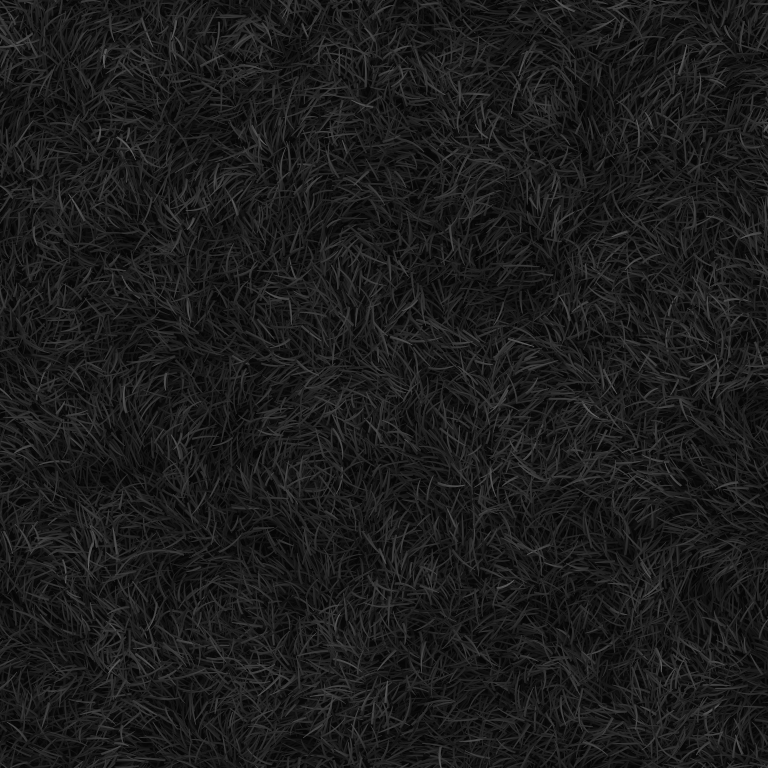
A WebGL 2 fragment shader for this texture:

```glsl
#version 300 es
precision highp float;
// Dense dark grass: layered, tapered blades in tufts of loosely shared direction.

uniform vec2 u_resolution;
out vec4 outColor;

const int LAYERS = 20;
const float CELLS = 44.0;       // blade cells across the canvas
const float TUFTS = 17.0;       // tufts across the canvas
const float TAU = 6.2831853;

float hash(vec2 p) {
    return fract(sin(dot(p, vec2(127.1, 311.7))) * 43758.5453);
}

vec2 hash2(vec2 p) {
    return vec2(hash(p), hash(p + vec2(37.2, 17.9)));
}

float valueNoise(vec2 p) {
    vec2 cell = floor(p);
    vec2 f = fract(p);
    f = f * f * (3.0 - 2.0 * f);
    float low = mix(hash(cell), hash(cell + vec2(1.0, 0.0)), f.x);
    float high = mix(hash(cell + vec2(0.0, 1.0)), hash(cell + vec2(1.0)), f.x);
    return mix(low, high, f.y);
}

// Direction of the blades growing at a root; ragged tuft borders.
float bladeAngle(vec2 root, vec2 jitter) {
    vec2 tuft = floor(root * TUFTS + (jitter - 0.5) * 0.9);
    return TAU * hash(tuft + 5.3) + (jitter.x + jitter.y - 1.0) * 1.5;
}

// x: coverage, y: position from root (0) to tip (1), z: signed side.
vec3 blade(vec2 p, float angle, float halfLength, float halfWidth, float bend, float pixel) {
    float c = cos(angle);
    float s = sin(angle);
    vec2 q = vec2(c * p.x + s * p.y, c * p.y - s * p.x);
    float along = q.x / halfLength;
    float side = q.y - bend * halfLength * (along * along - 0.35);
    float t = clamp(along * 0.5 + 0.5, 0.0, 1.0);
    float radius = halfWidth * (1.0 - 0.75 * t * t);
    float body = clamp((radius - abs(side)) / pixel + 0.5, 0.0, 1.0);
    float ends = clamp((halfLength - abs(q.x)) / pixel + 0.5, 0.0, 1.0);
    return vec3(body * ends, t, clamp(side / halfWidth, -1.0, 1.0));
}

// Draws one layer of blades over the tone below it.
float grassLayer(float tone, vec2 uv, float layer, float height, float pixel) {
    vec2 shift = hash2(vec2(layer, 3.7));
    vec2 home = floor(uv * CELLS + shift);
    float layerTone = 0.032 + 0.17 * height * height;
    for (int y = -1; y <= 1; y++) {
        for (int x = -1; x <= 1; x++) {
            vec2 cell = home + vec2(x, y);
            vec2 seed = cell + layer * vec2(7.31, 3.17);
            vec2 center = (cell + hash2(seed) - shift) / CELLS;
            vec2 p = uv - center;
            float size = hash(seed + 11.4);
            float halfLength = mix(0.009, 0.0215, size);
            if (dot(p, p) > halfLength * halfLength * 1.1) continue;

            vec2 jitter = hash2(seed + 23.6);
            float shade = hash(seed + 41.8);
            float angle = bladeAngle(center, jitter);
            float halfWidth = mix(0.0009, 0.0017, shade * 0.4 + jitter.x * 0.6);
            float bend = (jitter.y - 0.5) * 0.4;
            vec3 b = blade(p, angle, halfLength, halfWidth, bend, pixel);

            float light = mix(0.6, 1.3, shade) + 0.35 * smoothstep(0.93, 1.0, shade);
            light *= mix(0.8, 1.12, b.y) * (1.0 + 0.14 * b.z);
            tone = mix(tone, layerTone * light, b.x);
        }
    }
    return tone;
}

void main() {
    vec2 uv = gl_FragCoord.xy / u_resolution.y;
    float pixel = 1.0 / u_resolution.y;

    // Blades from the dark ground up to the lit top
    float tone = 0.025;
    for (int i = 0; i < LAYERS; i++) {
        float height = float(i) / float(LAYERS - 1);
        tone = grassLayer(tone, uv, float(i), height, pixel);
    }

    // Shaded hollows and lighter patches
    float clumps = 0.6 * valueNoise(uv * 13.0) + 0.4 * valueNoise(uv * 29.0 + 7.0);
    tone *= mix(0.68, 1.32, clumps);

    outColor = vec4(vec3(tone), 1.0);
}
```
